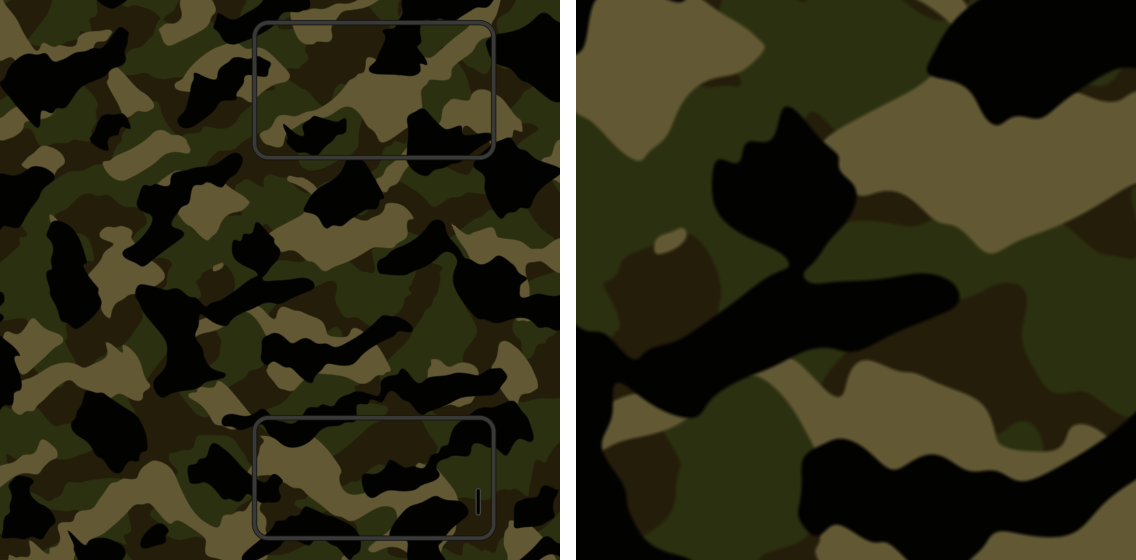
Left: the whole. Right: its middle third, enlarged.
Give the GLSL for this pattern, as a Shadertoy shader.

```glsl
const vec3 BLACK = vec3(0.008, 0.008, 0.004);
const vec3 GREEN = vec3(0.170, 0.190, 0.062);
const vec3 BROWN = vec3(0.142, 0.112, 0.038);
const vec3 KHAKI = vec3(0.385, 0.350, 0.205);
const vec3 FRAME_GREY = vec3(0.225, 0.225, 0.215);
const vec3 FRAME_RIM = vec3(0.07, 0.07, 0.06);

// Cut levels of the unit-variance fields; higher covers less
const float BROWN_LEVEL = 0.16;
const float KHAKI_LEVEL = 0.60;
const float BLACK_LEVEL = 0.54;

const float TAU = 6.2831853;
const int WAVES = 30;
const float LOW_FREQ = 3.4;             // cycles per canvas
const float HIGH_FREQ = 8.6;
const vec2 STRETCH = vec2(0.78, 1.2);   // below 1 lengthens the patches
const float TILT = 0.2;                 // patches rise to the right
const float EDGE_SOFTNESS = 0.0017;

const float FRAME_HALF_WIDTH = 0.0047;
const float FRAME_RADIUS = 0.025;
const vec2 FRAME_TOP = vec2(0.668, 0.839);
const vec2 FRAME_TOP_SIZE = vec2(0.2135, 0.1205);
const vec2 FRAME_LOW = vec2(0.668, 0.1465);
const vec2 FRAME_LOW_SIZE = vec2(0.2135, 0.1075);
const vec2 BAR = vec2(0.854, 0.104);
const vec2 BAR_SIZE = vec2(0.0038, 0.0235);

float hash(float n) {
    return fract(sin(n * 12.9898) * 43758.547);
}

// Bends straight contours into lobes and hooks
vec2 warp(vec2 p, float seed) {
    p += 0.018 * sin(TAU * (4.3 * p.yx + 2.1 * p * vec2(1.0, -1.0)) + seed);
    p += 0.008 * sin(TAU * (10.7 * p.yx + 5.3 * p * vec2(-1.0, 1.0)) + seed * 2.3);
    return p + 0.0032 * sin(TAU * (22.0 * p.yx + 13.0 * p) + seed * 3.7);
}

// Layered sines with spread directions: mean 0, variance 1
float patchField(vec2 p, float seed) {
    p = warp(p, seed);
    float c = cos(TILT), s = sin(TILT);
    p = vec2(c * p.x + s * p.y, c * p.y - s * p.x) * STRETCH;
    float sum = 0.0;
    for (int i = 0; i < WAVES; i++) {
        float n = float(i) + 0.5;
        float angle = 0.5 * TAU * fract(n * 0.618034 + seed * 0.37);
        float freq = mix(LOW_FREQ, HIGH_FREQ, fract(n * 0.754878 + seed * 0.21));
        vec2 dir = vec2(cos(angle), sin(angle));
        sum += sin(TAU * (freq * dot(dir, p) + hash(n + seed * 31.0)));
    }
    return sum * sqrt(2.0 / float(WAVES));
}

// Coverage of field > level, with an edge of even width
float cover(float field, float level) {
    float slope = length(vec2(dFdx(field), dFdy(field)));
    float width = slope * max(EDGE_SOFTNESS * iResolution.y, 0.75);
    return smoothstep(-1.0, 1.0, (field - level) / max(width, 1e-4));
}

float roundedBox(vec2 p, vec2 halfSize, float radius) {
    vec2 q = abs(p) - halfSize + radius;
    return length(max(q, 0.0)) + min(max(q.x, q.y), 0.0) - radius;
}

float fill(float dist) {
    float aa = 0.8 / iResolution.y;
    return 1.0 - smoothstep(-aa, aa, dist);
}

void mainImage(out vec4 fragColor, in vec2 fragCoord) {
    vec2 p = fragCoord / iResolution.y;

    // Camouflage, painted from the ground colour up
    vec3 col = GREEN;
    col = mix(col, BROWN, cover(patchField(p, 1.7), BROWN_LEVEL));
    col = mix(col, KHAKI, cover(patchField(p, 5.2), KHAKI_LEVEL));
    col = mix(col, BLACK, cover(patchField(p, 9.4), BLACK_LEVEL));

    // Two rounded frames with a dark rim
    float top = roundedBox(p - FRAME_TOP, FRAME_TOP_SIZE, FRAME_RADIUS);
    float low = roundedBox(p - FRAME_LOW, FRAME_LOW_SIZE, FRAME_RADIUS);
    float line = min(abs(top), abs(low)) - FRAME_HALF_WIDTH;
    col = mix(col, FRAME_RIM, fill(line));
    col = mix(col, FRAME_GREY, fill(line + 0.0014));

    // Small upright bar: dark core, grey outline
    float bar = roundedBox(p - BAR, BAR_SIZE, BAR_SIZE.x);
    col = mix(col, BLACK, fill(bar));
    col = mix(col, FRAME_GREY * 1.3, fill(abs(bar) - 0.001));

    fragColor = vec4(col, 1.0);
}
```
